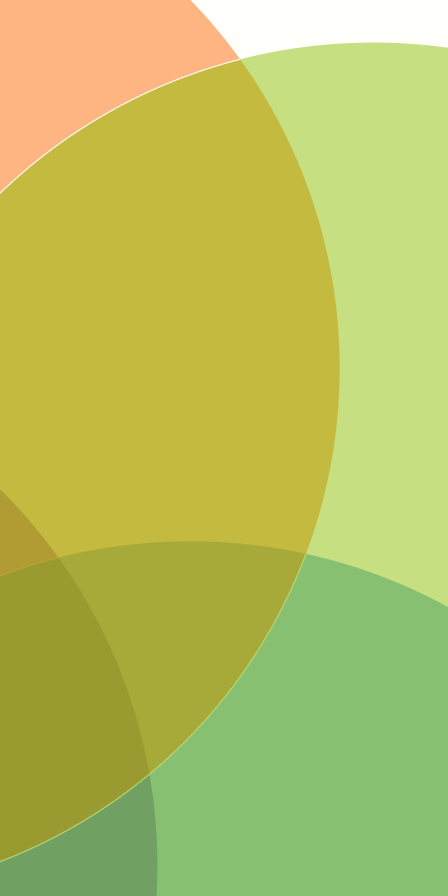
This background is drawn by a Shadertoy shader. Its source:

```glsl
const vec3 WHITE = vec3(1.0, 1.0, 0.99);
const vec3 PEACH = vec3(1.0, 0.71, 0.51);
const vec3 LIME = vec3(0.775, 0.873, 0.50);
const vec3 MUSTARD = vec3(0.77, 0.73, 0.25);
const vec3 LEAF = vec3(0.53, 0.753, 0.44);
const vec3 OLIVE = vec3(0.655, 0.667, 0.22);
const vec3 BROWN = vec3(0.69, 0.61, 0.20);
const vec3 DARK_OLIVE = vec3(0.60, 0.605, 0.19);
const vec3 DARK_LEAF = vec3(0.44, 0.63, 0.39);
const vec3 PALE_RIM = vec3(0.73, 0.86, 0.46);
const vec3 AMBER_RIM = vec3(0.76, 0.66, 0.24);

float circle(vec2 p, vec2 center, float radius) {
    return length(p - center) - radius;
}

// Antialiased coverage of the inside of a signed distance
float fill(float dist, float pixel) {
    return clamp(0.5 - dist / pixel, 0.0, 1.0);
}

// Antialiased coverage of a thin line along an edge
float rim(float dist, float halfWidth, float pixel) {
    return fill(abs(dist) - halfWidth, pixel);
}

void mainImage(out vec4 fragColor, in vec2 fragCoord) {
    vec2 p = fragCoord / iResolution.y;
    float pixel = 1.0 / iResolution.y;
    float rimWidth = 0.0007;

    // Four large overlapping discs
    float peachDist = circle(p, vec2(-0.2107, 0.5892), 0.5898);
    float limeDist = circle(p, vec2(0.4167, 0.3522), 0.6003);
    float leafDist = circle(p, vec2(0.2122, -0.2057), 0.6016);
    float shadeDist = circle(p, vec2(-0.4141, 0.0339), 0.5898);

    float peach = fill(peachDist, pixel);
    float lime = fill(limeDist, pixel);
    float leaf = fill(leafDist, pixel);
    float shade = fill(shadeDist, pixel);

    // Colours outside and inside the peach disc
    vec3 outer = mix(WHITE, LIME, lime);
    outer = mix(outer, mix(LEAF, DARK_LEAF, shade), leaf);
    vec3 inner = mix(PEACH, mix(MUSTARD, BROWN, shade), lime);
    inner = mix(inner, mix(OLIVE, DARK_OLIVE, shade), leaf);
    vec3 color = mix(outer, inner, peach);

    // Fine bright seams where the discs cross
    color = mix(color, WHITE, 0.9 * peach * rim(limeDist, rimWidth, pixel));
    color = mix(color, PALE_RIM, 0.85 * leaf * rim(peachDist, rimWidth, pixel));
    color = mix(color, AMBER_RIM, 0.6 * shade * peach * rim(leafDist, rimWidth, pixel));

    fragColor = vec4(color, 1.0);
}
```
